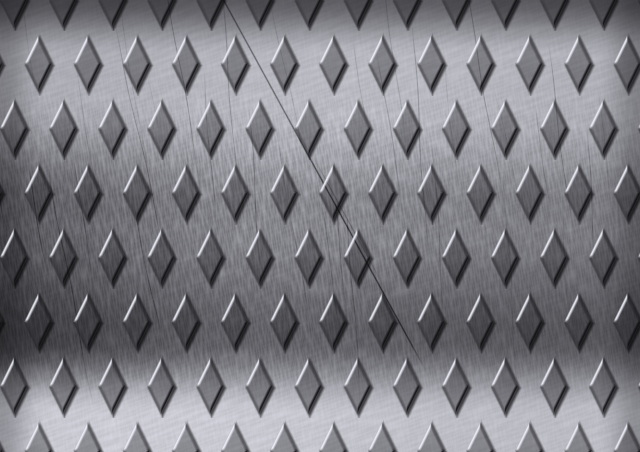
A Shadertoy shader for this texture:

```glsl
// Worn brushed steel plate with staggered rows of raised, bevelled diamonds.
#define COLUMNS 13.04
#define ROWS 7.01
#define DIAMOND vec2(0.0300, 0.0615)
#define BEVEL 0.0062
#define ASPECT 1.4144
#define SCRATCHES 34
#define GRAIN 0.20
#define STEEL_TINT vec3(0.99, 0.99, 1.025)

float hash(vec2 p) {
    vec3 q = fract(vec3(p.xyx) * 0.1031);
    q += dot(q, q.yzx + 33.33);
    return fract((q.x + q.y) * q.z);
}

// Distance to the nearest scattered point; stretched domains give brush marks.
float cellular(vec2 p) {
    vec2 id = floor(p), f = fract(p);
    float nearest = 2.0;
    for (int j = -1; j <= 1; j++)
        for (int i = -1; i <= 1; i++) {
            vec2 o = vec2(i, j), c = id + o;
            vec2 jitter = vec2(hash(c), hash(c + 71.7));
            nearest = min(nearest, length(o + jitter - f));
        }
    return nearest;
}

float rhombus(vec2 q, vec2 halfSize) {
    vec2 n = normalize(halfSize.yx);
    return dot(abs(q), n) - halfSize.x * n.x;
}

// Soft horizontal reflections; s runs 0..1 from the top left.
float plateShade(vec2 s) {
    float g = mix(0.34, 0.71, smoothstep(-0.01, 0.13, s.y));
    g = mix(g, 0.52, smoothstep(0.24, 0.48, s.y));
    g = mix(g, 0.38, smoothstep(0.50, 0.74, s.y));
    g = mix(g, 0.78, smoothstep(0.75, 0.92, s.y));
    float band = smoothstep(0.20, 0.40, s.y) * (1.0 - smoothstep(0.78, 0.90, s.y));
    g -= 0.13 * band * (1.0 - smoothstep(0.0, 0.45, s.x));
    g += 0.03 * sin(s.x * 5.0 - 1.5 + 2.0 * s.y);
    float side = min(s.x, 1.0 - s.x);
    return g * mix(0.74, 1.0, smoothstep(0.0, 0.07, side));
}

float line(float d, float width, float px) {
    return 1.0 - smoothstep(width - px, width + px, abs(d));
}

// Long leaning scratches, plus one deep diagonal gouge with a fine twin.
float scratches(vec2 p, float px) {
    float dark = 0.0;
    for (int i = 0; i < SCRATCHES; i++) {
        float k = float(i);
        float r = hash(vec2(k, 3.1)), start = 0.55 * hash(vec2(k, 8.4)) - 0.1;
        float span = 0.2 + 0.4 * hash(vec2(k, 5.7));
        float along = (p.y - start) / span;
        float x = ASPECT * (k + r) / float(SCRATCHES) - 0.08;
        x += p.y * (0.06 + 0.16 * hash(vec2(k, 1.9)));
        x += 0.002 * sin(p.y * 19.0 + k);
        float fade = smoothstep(0.0, 0.2, along) * (1.0 - smoothstep(0.7, 1.0, along));
        dark += line(p.x - x, 0.0007, px) * fade * (0.12 + 0.38 * r);
    }
    float gouge = (p.x - 0.494 - 0.545 * p.y) * 0.878;
    float ends = 1.0 - smoothstep(0.74, 0.83, p.y);
    dark += 0.75 * ends * line(gouge, 0.0013, px);
    float twin = smoothstep(0.32, 0.42, p.y) * (1.0 - smoothstep(0.55, 0.66, p.y));
    dark += 0.35 * twin * line(gouge - 0.008, 0.0008, px);
    return min(dark, 0.8);
}

void mainImage(out vec4 fragColor, in vec2 fragCoord) {
    float px = 1.0 / iResolution.y;
    vec2 s = fragCoord / iResolution.xy;
    s.y = 1.0 - s.y;
    vec2 p = vec2(s.x * ASPECT, s.y);

    // Staggered lattice: q is the offset from the diamond centre, y up.
    vec2 pitch = vec2(ASPECT / COLUMNS, 1.0 / ROWS);
    float row = floor((p.y + 0.002) / pitch.y + 0.5);
    float shift = 0.0304 + 0.5 * pitch.x * mod(row, 2.0);
    float column = floor((p.x - shift) / pitch.x + 0.5);
    vec2 q = p - vec2(shift + column * pitch.x, row * pitch.y - 0.002);
    q.y = -q.y;
    float d = rhombus(q, DIAMOND);
    float inside = 1.0 - smoothstep(-px, px, d);

    // Plate, cast shadow and darker diamond faces.
    float g = plateShade(s);
    float shadow = rhombus(q - vec2(0.0035, -0.0045), DIAMOND);
    float base = g * (1.0 - 0.65 * (1.0 - smoothstep(-0.003, 0.006, shadow)));
    float face = 0.07 + 0.60 * g + 0.5 * q.y * g;
    g = mix(base, face, inside);

    // Brush marks: steep in the dark band, shallow and faint elsewhere.
    float wear = smoothstep(0.15, 0.45, s.y) * (1.0 - smoothstep(0.76, 0.9, s.y));
    wear *= 1.0 - 0.45 * s.x;
    float steep = cellular(vec2(p.x - 0.14 * p.y, p.y) * vec2(190.0, 28.0)) - 0.5;
    float shallow = cellular(vec2(p.x, p.y + 0.35 * p.x) * vec2(16.0, 120.0)) - 0.5;
    g *= 1.0 + GRAIN * ((0.2 + 1.4 * wear) * steep + 0.35 * shallow);
    g *= 1.0 - scratches(p, px) * (0.45 + 0.55 * max(wear, 0.4));

    // Bevels: lit at the upper left, black at the lower right.
    float rim = inside * smoothstep(-BEVEL - px, -BEVEL + 2.0 * px, d);
    float left = 1.0 - smoothstep(-px, px, q.x);
    float top = smoothstep(-0.004, 0.006, q.y);
    g = mix(g, 0.06, rim * (1.0 - left) * mix(0.92, 0.40, top));
    g = mix(g, 0.20, rim * left * (1.0 - top) * 0.45);
    g = mix(g, 0.97, rim * left * top * 0.92);

    fragColor = vec4(clamp(g * STEEL_TINT + vec3(0.0, 0.0, 0.008), 0.0, 1.0), 1.0);
}
```
